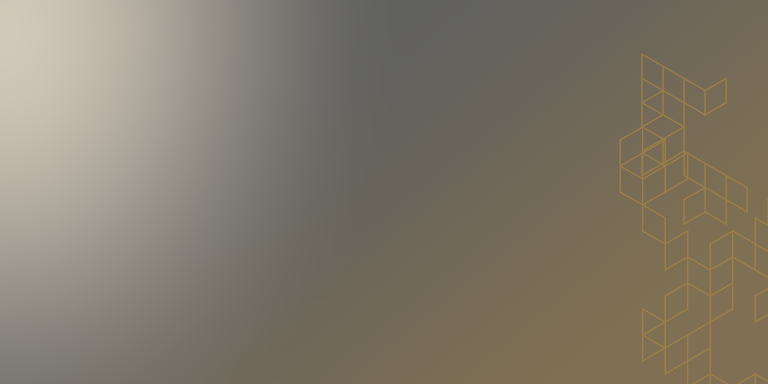
A Shadertoy shader for this background:

```glsl
// Soft pearl glow fading into grey and bronze, with thin gold rhombus lattices at the right.

const vec3 PEARL  = vec3(0.825, 0.785, 0.725);
const vec3 SLATE  = vec3(0.380, 0.380, 0.370);
const vec3 BRONZE = vec3(0.500, 0.437, 0.325);
const vec3 GOLD   = vec3(0.640, 0.510, 0.270);

const float HALF_LINE = 0.0018;
const float COS30 = 0.8660;

float hash(vec2 cell, float seed) {
    return fract(sin(dot(cell, vec2(127.1, 311.7)) + seed * 74.7) * 43758.5);
}

// Diagonal slate-to-bronze ramp below an elliptical pearl glow.
vec3 backdrop(vec2 p) {
    float diagonal = p.x - 1.22 * p.y;
    vec3 base = mix(SLATE, BRONZE, smoothstep(-0.2, 1.6, diagonal));
    float radius = length((p - vec2(0.0, 0.92)) / vec2(0.68, 0.85));
    return mix(base, PEARL, 1.0 - smoothstep(0.0, 1.55, radius));
}

// Distance to the outline of a rhombus with upright sides; slant is -1 or 1.
float rhombusOutline(vec2 q, float side, float slant) {
    float across = abs(q.x) - 0.5 * COS30 * side;
    float along = (abs(q.y - slant * q.x * 0.57735) - 0.5 * side) * COS30;
    return abs(max(across, along));
}

// Nearest outline among randomly kept cells of an isometric lattice.
// tops holds the upper limits left and right of column splitColumn.
float lattice(vec2 p, vec2 anchor, float side, vec2 tops, float bottom,
              float splitColumn, float density, float seed) {
    float width = side * COS30;
    float column = floor((p.x - anchor.x) / width);
    float nearest = 1.0;
    for (int di = -1; di <= 1; di++) {
        float i = column + float(di);
        if (i < 0.0) continue;
        float stagger = 0.5 * mod(i, 2.0);
        float row = floor((p.y - anchor.y) / side - stagger);
        float top = i < splitColumn ? tops.x : tops.y;
        for (int dj = -1; dj <= 1; dj++) {
            vec2 cell = vec2(i, row + float(dj));
            float slant = hash(cell, seed + 1.0) < 0.5 ? -1.0 : 1.0;
            vec2 center = anchor + vec2((i + 0.5) * width,
                (cell.y + stagger + 0.5 + 0.25 * slant) * side);
            bool inside = center.y < top && center.y > bottom;
            if (inside && hash(cell, seed) < density)
                nearest = min(nearest, rhombusOutline(p - center, side, slant));
        }
    }
    return nearest;
}

float stroke(float d, float pixel) {
    return 1.0 - smoothstep(HALF_LINE - 0.5 * pixel, HALF_LINE + 0.5 * pixel, d);
}

void mainImage(out vec4 fragColor, in vec2 fragCoord) {
    float pixel = 1.0 / iResolution.y;
    vec2 p = fragCoord * pixel;
    vec3 color = backdrop(p);

    // Two lattices of slightly different scale overlap in the middle.
    float upper = lattice(p, vec2(1.672, 0.859), 0.0632,
                          vec2(0.84, 0.56), 0.37, 4.0, 0.55, 3.0);
    float lower = lattice(p, vec2(1.615, 0.500), 0.0677,
                          vec2(0.65, 0.40), -0.10, 3.0, 0.48, 8.0);
    color = mix(color, GOLD, 0.8 * stroke(min(upper, lower), pixel));

    fragColor = vec4(color, 1.0);
}
```
